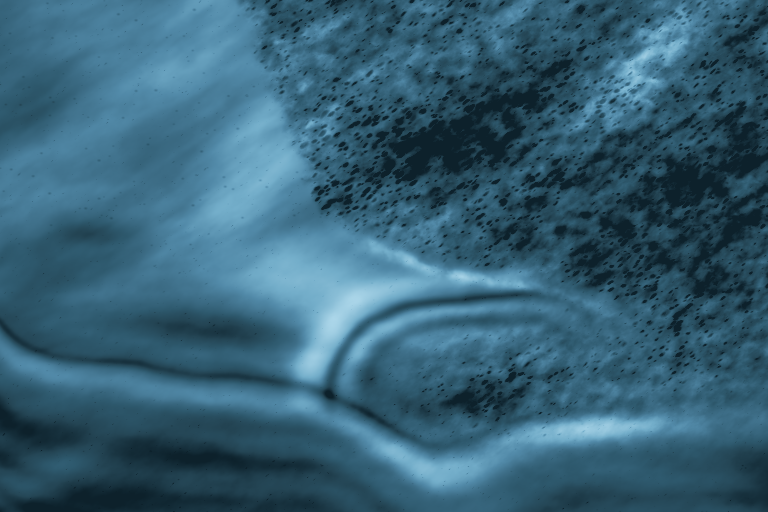
Reproduce this texture procedurally as a WebGL 1 fragment shader.

```glsl
precision highp float;
// Glacier ice: soft blue folds on the left, gritty streaked ice on the right.
// A tone field is summed from bent bands, soft blobs and layered noise,
// peppered with cellular specks, then coloured by a blue ramp.
uniform vec2 u_resolution;

#define BASE_TONE 0.56
#define STREAK_ANGLE 0.55
#define STREAK_GAIN 1.05
#define GRAIN_GAIN 1.15
#define GRAIN_SCALE 48.0
#define SPECK_SCALE 85.0
#define SPECK_DARKNESS 0.5
#define FOLD_GLOW 0.40
#define ARCH_GAIN 0.34

float hash(vec2 p) {
  p = fract(p * vec2(123.34, 456.21));
  p += dot(p, p + 45.32);
  return fract(p.x * p.y);
}

float valueNoise(vec2 p) {
  vec2 i = floor(p), f = fract(p);
  f = f * f * (3.0 - 2.0 * f);
  return mix(mix(hash(i), hash(i + vec2(1, 0)), f.x),
             mix(hash(i + vec2(0, 1)), hash(i + vec2(1, 1)), f.x), f.y);
}

// Layered noise centred on zero
float layers(vec2 p) {
  float sum = 0.0, gain = 0.5;
  for (int i = 0; i < 4; i++) {
    sum += gain * (valueNoise(p) - 0.5);
    p = mat2(1.6, 1.2, -1.2, 1.6) * p + 7.3;
    gain *= 0.5;
  }
  return sum;
}

// Cellular specks of random radius; amount sets how many and how large
float specks(vec2 p, float scale, float amount) {
  vec2 q = p * scale, cell = floor(q);
  float soft = 0.12 + 0.5 * scale / u_resolution.y, cover = 0.0;
  for (int y = -1; y <= 1; y++)
    for (int x = -1; x <= 1; x++) {
      vec2 c = cell + vec2(x, y);
      vec2 centre = c + vec2(hash(c + 3.1), hash(c + 17.7));
      float radius = 0.65 * (amount - hash(c + 41.9));
      float d = length((q - centre) * vec2(0.85, 1.15));
      cover = max(cover, 1.0 - smoothstep(radius - soft, radius + soft, d));
    }
  return cover;
}

vec2 turn(vec2 p, float a) {
  return vec2(cos(a) * p.x + sin(a) * p.y, cos(a) * p.y - sin(a) * p.x);
}

float blob(vec2 p, vec2 centre, vec2 radii, float angle) {
  vec2 d = turn(p - centre, angle) / radii;
  return exp(-dot(d, d));
}

float band(float d, float width) { return exp(-d * d / (width * width)); }

vec3 iceColour(float t) {
  vec3 c = mix(vec3(0.05, 0.13, 0.17), vec3(0.14, 0.27, 0.33), clamp(t * 5.0, 0.0, 1.0));
  c = mix(c, vec3(0.18, 0.35, 0.43), clamp(t * 5.0 - 1.0, 0.0, 1.0));
  c = mix(c, vec3(0.24, 0.43, 0.53), clamp(t * 5.0 - 2.0, 0.0, 1.0));
  c = mix(c, vec3(0.32, 0.54, 0.66), clamp(t * 5.0 - 3.0, 0.0, 1.0));
  c = mix(c, vec3(0.45, 0.68, 0.79), clamp(t * 5.0 - 4.0, 0.0, 1.0));
  return mix(c, vec3(0.70, 0.86, 0.93), clamp(t * 2.5 - 2.5, 0.0, 1.0));
}

void main() {
  vec2 uv = gl_FragCoord.xy / u_resolution.y;
  vec2 p = uv + 0.012 * sin(uv.yx * vec2(13.0, 9.0) + 2.0 * sin(uv * 6.0))
              + 0.035 * vec2(layers(uv * 5.0), layers(uv * 5.0 + 31.0));
  vec2 along = turn(p, STREAK_ANGLE);

  // Gritty region right of a slanted edge and above a falling ridge
  float ragged = 0.05 * layers(uv * 22.0);
  float side = uv.x - 0.46 - 0.38 * (1.0 - uv.y) + ragged;
  float ridge = p.y - 0.55 + 0.29 * (p.x - 0.66);
  float upper = smoothstep(-0.01, 0.025, side) * smoothstep(-0.01, 0.04, ridge + ragged);
  float lower = blob(p, vec2(1.0, 0.25), vec2(0.20, 0.10), 0.1)
              + blob(p, vec2(1.42, 0.34), vec2(0.24, 0.13), 0.2);
  float grit = clamp(upper + lower, 0.0, 1.0);

  // Broad streaks: slanted above, level below
  float slant = smoothstep(0.38, 0.55, p.y);
  float streak = mix(layers(p * vec2(2.5, 9.0)), layers(along * vec2(3.0, 11.0)), slant);
  float tone = BASE_TONE + STREAK_GAIN * streak * mix(0.8, 1.0, grit) - 0.16 * upper;

  // Light and dark masses
  tone += 0.38 * blob(p, vec2(0.52, 0.72), vec2(0.20, 0.30), 0.3);
  tone += 0.30 * blob(p, vec2(0.58, 0.45), vec2(0.30, 0.08), -0.3);
  tone += 0.75 * blob(p, vec2(1.25, 0.87), vec2(0.30, 0.065), 0.72);
  tone += 0.35 * blob(p, vec2(0.64, 0.32), vec2(0.09, 0.08), -0.5);
  tone += 0.50 * blob(p, vec2(1.17, 0.165), vec2(0.15, 0.025), 0.15);
  tone -= 0.42 * blob(p, vec2(0.88, 0.69), vec2(0.27, 0.12), 0.1);
  tone -= 0.40 * blob(p, vec2(0.04, 0.44), vec2(0.17, 0.08), 0.5);
  tone -= 0.30 * blob(p, vec2(0.19, 0.56), vec2(0.07, 0.025), -0.1);
  tone -= 0.28 * blob(p, vec2(0.03, 0.74), vec2(0.16, 0.045), 0.6);
  tone -= 0.34 * blob(p, vec2(0.36, 0.35), vec2(0.20, 0.035), 0.02);
  tone -= 0.26 * blob(p, vec2(1.30, 0.55), vec2(0.28, 0.14), 0.5);
  tone -= 0.20 * lower;

  // Glowing fold that dips and rises, with deep ice beneath
  float fold = p.y - 0.22 - 0.10 * exp(-9.0 * p.x)
             + 0.14 * smoothstep(0.6, 0.86, p.x) - 0.12 * smoothstep(0.8, 1.3, p.x);
  float leftward = 1.0 - smoothstep(0.75, 1.15, p.x);
  tone += FOLD_GLOW * band(fold, 0.032) * mix(0.45, 1.0, leftward);
  tone -= 0.26 * band(fold - 0.042, 0.011) * leftward;
  tone -= 0.40 * (1.0 - smoothstep(-0.13, -0.02, fold));
  tone += 0.06 * sin(fold * 75.0 + 3.0 * p.x) * (1.0 - smoothstep(0.30, 0.48, p.y));
  tone += 0.22 * blob(p, vec2(0.09, 0.08), vec2(0.12, 0.04), 0.4);

  // Nested arches and the crisp ridge above them
  vec2 a = abs((p - vec2(0.93, 0.22)) / vec2(0.27, 0.20));
  float ring = pow(a.x * a.x * a.x + a.y * a.y * a.y, 0.3333);
  float archMask = smoothstep(0.17, 0.29, p.y) * (1.0 - smoothstep(0.95, 1.2, p.x));
  tone += ARCH_GAIN * archMask * (band(ring - 1.20, 0.12) - 1.5 * band(ring - 1.0, 0.05)
        + 0.5 * band(ring - 0.88, 0.06) - 0.8 * band(ring - 0.74, 0.07));
  tone += 0.45 * band(ridge + 0.015, 0.014) * smoothstep(0.62, 0.8, p.x)
        * (1.0 - smoothstep(1.1, 1.3, p.x)) * (0.7 + 2.0 * layers(uv * 30.0));

  // Fine grain and dark specks, crisp only where the ice is gritty
  float clump = layers(along * vec2(7.0, 14.0) + 9.0);
  float amount = grit * (0.38 + 1.1 * clump + 0.25 * blob(p, vec2(0.9, 0.69), vec2(0.35, 0.15), 0.3));
  vec2 grainSpot = turn(uv, STREAK_ANGLE) * vec2(0.75, 1.2) + 0.008 * layers(uv * 60.0);
  tone += GRAIN_GAIN * layers(grainSpot * GRAIN_SCALE) * mix(0.07, 0.85, grit);
  float dirt = max(specks(grainSpot, SPECK_SCALE, amount),
                   0.8 * specks(grainSpot + 4.0, SPECK_SCALE * 0.55, amount * 0.7));
  dirt = max(dirt, 0.5 * specks(uv, SPECK_SCALE * 0.6, 0.13 * smoothstep(0.45, 0.6, uv.y)));
  tone -= SPECK_DARKNESS * dirt;

  gl_FragColor = vec4(iceColour(tone), 1.0);
}
```
